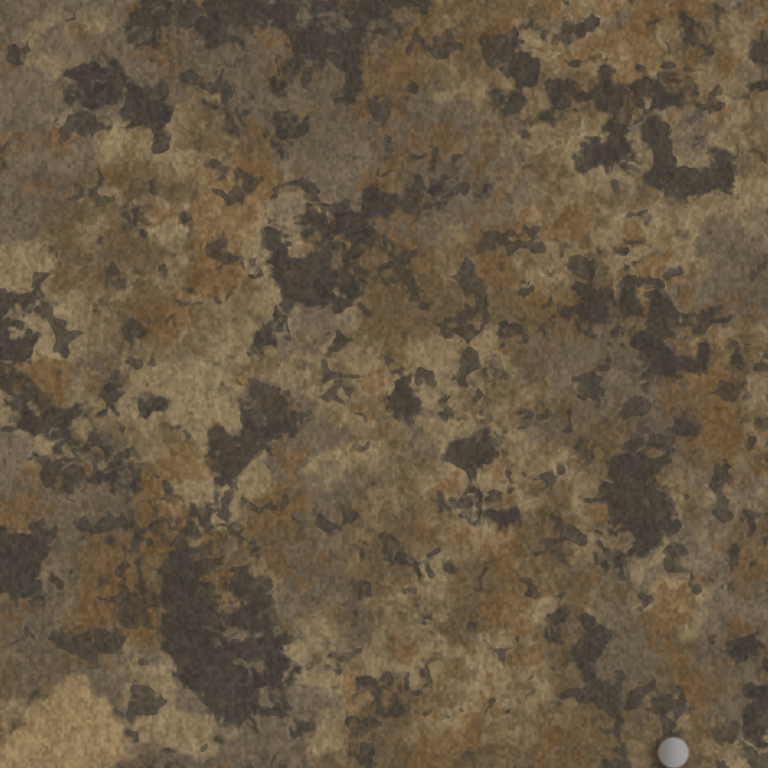
Reproduce this texture procedurally as a Shadertoy shader.

```glsl
const vec3 TAN = vec3(0.535, 0.465, 0.350);
const vec3 BROWN = vec3(0.395, 0.332, 0.242);
const vec3 GREY_WASH = vec3(0.390, 0.345, 0.290);
const vec3 RUST = vec3(0.430, 0.325, 0.205);
const vec3 SLATE = vec3(0.255, 0.236, 0.212);
const vec3 SAND = vec3(0.600, 0.510, 0.365);
const vec3 PEBBLE = vec3(0.570, 0.560, 0.545);

// Jitter in xy, cell value in z
vec3 hash3(vec2 p) {
    vec3 q = fract(p.xyx * vec3(0.1031, 0.1030, 0.0973));
    q += dot(q, q.yxz + 33.33);
    return fract((q.xxy + q.yzz) * q.zyx);
}

// Cellular noise whose neighbouring cell values blend softly
float cells(vec2 p, float seed) {
    p += seed * vec2(17.3, 31.7);
    vec2 base = floor(p), local = fract(p);
    float total = 0.0, weightSum = 0.0;
    for (int y = -1; y <= 1; y++)
    for (int x = -1; x <= 1; x++) {
        vec2 cell = vec2(x, y);
        vec3 h = hash3(base + cell);
        vec2 d = cell + 0.15 + 0.7 * h.xy - local;
        float weight = exp(-7.0 * dot(d, d));
        total += weight * h.z;
        weightSum += weight;
    }
    return total / weightSum;
}

// Octaves of cells, turned at each step to hide the lattice
float mottle(vec2 p, float seed, int octaves, float gain) {
    float total = 0.0, amplitude = 1.0, amplitudeSum = 0.0;
    for (int i = 0; i < octaves; i++) {
        total += amplitude * cells(p, seed + float(i));
        amplitudeSum += amplitude;
        amplitude *= gain;
        p = mat2(0.8, 0.6, -0.6, 0.8) * p * 2.03;
    }
    return total / amplitudeSum;
}

vec3 stain(vec3 base, vec3 tint, float field, float low, float high, float strength) {
    return mix(base, tint, strength * smoothstep(low, high, field));
}

// Weathered ground: tan and brown mottling under grey and rusty washes
vec3 ground(vec2 p) {
    vec3 color = mix(BROWN, TAN, smoothstep(0.33, 0.64, mottle(p * 8.0, 1.0, 5, 0.72)));
    color = stain(color, GREY_WASH, mottle(p * 5.0, 11.0, 5, 0.65), 0.48, 0.62, 0.75);
    return stain(color, RUST, mottle(p * 13.0, 23.0, 4, 0.7), 0.56, 0.70, 0.55);
}

// Ragged dark blotches and small flecks, denser toward the lower left
vec3 blotches(vec3 color, vec2 p) {
    float density = 0.09 * (cells(p * 3.0, 37.0) - 0.5)
                  + 0.045 * (0.85 - p.x - 0.7 * p.y);
    float large = mottle(p * 10.0, 41.0, 5, 0.65) + density;
    float small = mottle(p * 27.0, 53.0, 3, 0.6) + density;
    color = stain(color, SLATE, large, 0.575, 0.685, 0.85);
    return stain(color, SLATE, small, 0.645, 0.755, 0.70);
}

// Fibrous grain, slightly stretched upright
float grain(vec2 p) {
    float fibre = cells(p * vec2(130.0, 75.0), 67.0) - 0.5;
    float speck = cells(p * vec2(235.0, 190.0), 71.0) - 0.5;
    return 0.13 * fibre + 0.20 * speck;
}

float disc(vec2 p, vec2 center, float radius, float softness) {
    return 1.0 - smoothstep(-softness, softness, length(p - center) - radius);
}

void mainImage(out vec4 fragColor, in vec2 fragCoord) {
    vec2 uv = fragCoord / iResolution.xy;
    vec2 ragged = vec2(cells(uv * 45.0, 79.0), cells(uv * 45.0, 83.0)) - 0.5;
    vec2 p = uv + 0.012 * ragged;

    vec3 color = blotches(ground(p), p);

    // Bare sandy patch in the corner
    float edge = 0.055 * (mottle(uv * 18.0, 89.0, 3, 0.6) - 0.5);
    float patchMask = disc(p, vec2(0.085, 0.025), 0.077 + edge, 0.007);
    vec3 patchColor = mix(SAND, color, 0.22);
    color = mix(color, patchColor, patchMask);

    color *= 1.0 + grain(uv);

    // Smooth pebble with a shaded left side
    vec2 center = vec2(0.877, 0.020);
    color *= 1.0 - 0.35 * disc(uv, center - vec2(0.006, 0.0), 0.023, 0.008);
    float shade = mix(0.80, 1.08, smoothstep(-0.02, 0.012, uv.x - center.x));
    color = mix(color, PEBBLE * shade, disc(uv, center, 0.020, 0.0025));

    fragColor = vec4(color, 1.0);
}
```
